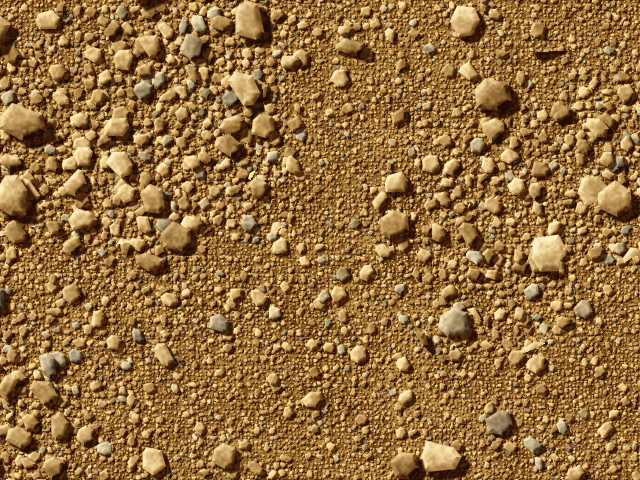
Give the GLSL for this texture, as a Shadertoy shader.

```glsl
// Sunlit gravel: angular stones of many sizes strewn over ochre soil, with hard low-sun shadows.
#define LAYERS 7
#define FINE_CELLS 130.0
#define COARSE_CELLS 9.0
#define FINE_SHARE 0.95
#define COARSE_SHARE 0.15
#define STONE_TONE 0.67
#define BEVEL_CONTRAST 0.36
#define SHADOW_LENGTH 0.62
#define SHADOW_DEPTH 0.86
#define GREY_CHANCE 0.14
#define TO_SUN normalize(vec2(-0.75, 0.66))

const float TAU = 6.28318;

vec2 hash2(vec2 p) {
    vec3 q = fract(p.xyx * vec3(0.1031, 0.1030, 0.0973));
    q += dot(q, q.yzx + 33.33);
    return fract((q.xx + q.yz) * q.zy);
}

float valueNoise(vec2 p) {
    vec2 i = floor(p), f = fract(p);
    f = f * f * (3.0 - 2.0 * f);
    float bottom = mix(hash2(i).x, hash2(i + vec2(1, 0)).x, f.x);
    float top = mix(hash2(i + vec2(0, 1)).x, hash2(i + vec2(1, 1)).x, f.x);
    return mix(bottom, top, f.y);
}

// Distance to a random polygon cut around an ellipse; also gives the nearest side's normal.
float stoneShape(vec2 p, vec2 id, out vec2 normal) {
    vec2 form = hash2(id + 71.3);
    float turn = form.x * TAU, flatness = mix(0.52, 0.95, form.y);
    float d = -10.0;
    normal = vec2(0);
    for (int i = 0; i < 6; i++) {
        vec2 h = hash2(id + float(i) * vec2(3.17, 5.71));
        float a = (float(i) + 0.5 * h.x) * TAU / 6.0;
        float reach = length(vec2(cos(a), flatness * sin(a))) * mix(0.8, 1.08, h.y);
        vec2 side = vec2(cos(a + turn), sin(a + turn));
        float e = dot(p, side) - reach;
        if (e > d) { d = e; normal = side; }
    }
    return d;
}

// Strews one size of stone; surface holds tone, greyness and paleness.
void strew(vec2 p, float cells, float share, float size, inout vec3 surface) {
    vec2 g = p * cells, home = floor(g);
    for (int y = -1; y <= 1; y++)
    for (int x = 1; x >= -1; x--) {
        vec2 cell = home + vec2(x, y);
        vec2 id = cell + floor(cells) * 1.37 + 50.0;
        vec2 pick = hash2(id + 11.9);
        if (pick.x > share) continue;
        float radius = mix(0.27, 0.45, pick.y);
        vec2 q = (g - cell - mix(vec2(0.2), vec2(0.8), hash2(id))) / radius;
        if (length(q) > 2.2) continue;

        // Shadow, swept away from the sun
        vec2 n;
        float shadowDist = min(stoneShape(q + TO_SUN * SHADOW_LENGTH, id, n),
                               stoneShape(q + TO_SUN * SHADOW_LENGTH * 0.5, id, n));
        float edge = 0.75 * cells / (radius * iResolution.y);
        float blur = max(edge, 0.09);
        float shade = 1.0 - smoothstep(-blur, blur, shadowDist);
        surface.x *= 1.0 - shade * SHADOW_DEPTH * mix(0.72, 1.0, size);

        // Lit body: bevelled rim, ridged top, rough skin
        float d = stoneShape(q, id, n);
        vec2 look = hash2(id + 29.5), kind = hash2(id + 43.1);
        vec2 ridge = vec2(cos(look.x * TAU), sin(look.x * TAU));
        float tone = STONE_TONE + 0.34 * (look.y - 0.5);
        float lit = dot(n, TO_SUN);
        tone += smoothstep(-0.42, -0.08, d) * lit * BEVEL_CONTRAST * (lit < 0.0 ? 1.3 : 0.8);
        tone += 0.13 * clamp(5.0 * dot(q, ridge) + 0.6, -1.0, 1.0) * dot(ridge, TO_SUN);
        tone += 0.20 * (valueNoise(p * 170.0 + id) - 0.5);
        tone += 0.14 * (valueNoise(p * 65.0 + id) - 0.5);
        float grey = step(kind.x, GREY_CHANCE) * mix(0.35, 0.75, kind.y);
        float body = 1.0 - smoothstep(-edge, edge, d);
        surface = mix(surface, vec3(tone, grey, mix(0.3, 1.0, size)), body);
    }
}

// Tone ramp from deep shadow to sunlit stone
vec3 ochre(float t) {
    vec3 c = mix(vec3(0.11, 0.035, 0.01), vec3(0.16, 0.06, 0.02), clamp(t / 0.04, 0.0, 1.0));
    c = mix(c, vec3(0.30, 0.16, 0.05), clamp((t - 0.04) / 0.105, 0.0, 1.0));
    c = mix(c, vec3(0.46, 0.31, 0.14), clamp((t - 0.145) / 0.15, 0.0, 1.0));
    c = mix(c, vec3(0.64, 0.49, 0.26), clamp((t - 0.295) / 0.185, 0.0, 1.0));
    c = mix(c, vec3(0.80, 0.65, 0.42), clamp((t - 0.48) / 0.225, 0.0, 1.0));
    c = mix(c, vec3(0.94, 0.84, 0.61), clamp((t - 0.705) / 0.21, 0.0, 1.0));
    return mix(c, vec3(1.0, 0.95, 0.78), clamp((t - 0.915) / 0.22, 0.0, 1.0));
}

void mainImage(out vec4 fragColor, in vec2 fragCoord) {
    vec2 p = fragCoord / iResolution.y;

    // Soil, with patches where larger stones are rare
    float soil = 0.40 + 0.30 * (valueNoise(p * 150.0) - 0.5) + 0.2 * (valueNoise(p * 14.0) - 0.5);
    vec3 surface = vec3(soil, 0.0, 0.0);
    float stony = mix(0.3, 1.45, smoothstep(0.2, 0.75, valueNoise(p * 3.2 + 4.7)));

    // Stones from fine grit up to cobbles
    for (int i = 0; i < LAYERS; i++) {
        float size = float(i) / float(LAYERS - 1);
        float cells = FINE_CELLS * pow(COARSE_CELLS / FINE_CELLS, size);
        float share = mix(FINE_SHARE, COARSE_SHARE, size) * mix(1.0, stony, min(1.0, size * 2.0));
        strew(p, cells, share, size, surface);
    }

    // Colour: warm grit, paler and greyer stones
    vec3 color = ochre(surface.x) * mix(vec3(1.02, 0.97, 0.82), vec3(1), surface.z);
    float luma = dot(color, vec3(0.3, 0.59, 0.11));
    color = mix(color, luma * vec3(1.04, 1.0, 0.86), surface.y);
    fragColor = vec4(color, 1.0);
}
```
